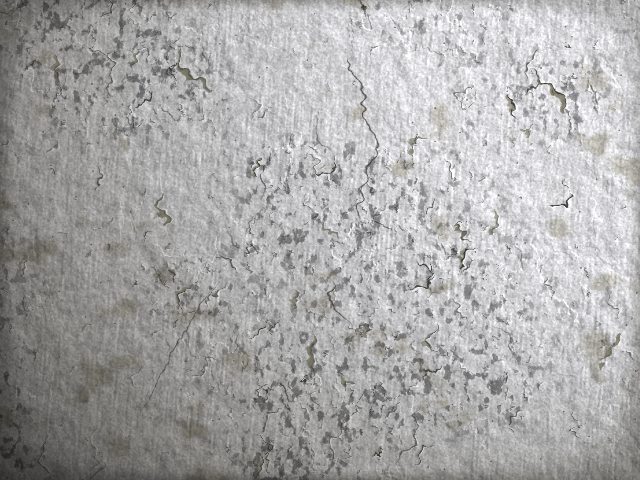
This texture is drawn by a Shadertoy shader. Its source:

```glsl
// Weathered pale wall paint with brush marks, blisters, peeling edges and hairline cracks.
#define LIGHT_DIR vec2(0.85, 0.5)
#define RELIEF_STEP 0.003
#define LUMP_HEIGHT 1.15
#define BRUSH_HEIGHT 0.11
#define FLAKE_HEIGHT 0.34
#define CRACK_WIDTH 0.0025
#define CRACK_COLOR vec3(0.14, 0.14, 0.12)
#define BARE_COLOR vec3(0.42, 0.41, 0.32)
#define STAIN_COLOR vec3(0.85, 0.84, 0.79)
#define GRAIN 0.15

float hash(vec2 p) {
    vec3 q = fract(p.xyx * 0.1031);
    q += dot(q, q.yzx + 33.33);
    return fract((q.x + q.y) * q.z);
}

float noise(vec2 p) {
    vec2 i = floor(p), f = fract(p);
    f = f * f * (3.0 - 2.0 * f);
    return mix(mix(hash(i), hash(i + vec2(1, 0)), f.x),
               mix(hash(i + vec2(0, 1)), hash(i + vec2(1, 1)), f.x), f.y);
}

float fbm(vec2 p) {
    float sum = 0.0, amp = 0.52;
    for (int i = 0; i < 5; i++) {
        sum += amp * noise(p);
        p = mat2(1.6, 1.2, -1.2, 1.6) * p + 17.3;
        amp *= 0.5;
    }
    return sum;
}

// Where damage gathers: the upper left, the middle and random clumps.
float damage(vec2 p) {
    vec2 corner = p - vec2(0.15, 0.88), middle = (p - vec2(0.72, 0.55)) * vec2(1.6, 0.8);
    float bias = exp(-9.0 * dot(corner, corner)) + 0.7 * exp(-14.0 * dot(middle, middle));
    return smoothstep(0.38, 0.75, 0.9 * noise(p * 5.0 + 5.0) + 0.28 * bias);
}

// Paint surface: soft lumps, near-vertical brush marks, raised flake edges.
float height(vec2 p) {
    float x = p.x - 0.07 * p.y + 0.004 * noise(p * 14.0);
    float brush = noise(vec2(x * 210.0, p.y * 24.0)) + 0.6 * noise(vec2(x * 130.0, p.y * 33.0));
    brush *= 0.5 + noise(p * 12.0 + 90.0);
    float flakes = smoothstep(0.50, 0.525, fbm(p * vec2(19.0, 14.0) + 40.0));
    float patches = smoothstep(0.45, 0.7, noise(p * 11.0 + 60.0)) * (0.3 + 0.7 * damage(p));
    return LUMP_HEIGHT * fbm(p * 28.0) + BRUSH_HEIGHT * brush + FLAKE_HEIGHT * flakes * patches;
}

// Scattered ragged tears, one per cell at most: x = dark crack, y = lit lip, z = bare wall.
vec3 tears(vec2 p, float cells, float share, float seed) {
    vec3 marks = vec3(0);
    vec2 home = floor(p * cells);
    float soft = 0.7 / iResolution.y;
    for (int k = 0; k < 9; k++) {
        vec2 cell = home + vec2(k % 3, k / 3) - 1.0;
        vec2 id = cell + seed;
        vec2 center = cell + 0.2 + 0.6 * vec2(hash(id + 3.1), hash(id + 7.7));
        if (hash(id) > share * (0.12 + damage(center / cells))) continue;
        float angle = 1.9 * (hash(id + 11.3) - 0.5);
        vec2 q = p * cells - center;
        q = mat2(cos(angle), sin(angle), -sin(angle), cos(angle)) * q;
        float t = q.y / mix(0.14, 0.46, hash(id + 19.0));
        if (abs(t) > 1.0) continue;
        float phase = 40.0 * hash(id + 23.0);
        float bend = 0.6 * (hash(id + 29.0) - 0.5) * t * t
                   + 0.05 * sin(4.0 * t + phase) + 0.025 * sin(11.0 * t + 2.0 * phase);
        float s = (q.x - bend) / cells;
        float taper = 1.0 - t * t;
        float strength = mix(0.35, 1.0, hash(id + 37.0));
        float w = CRACK_WIDTH * taper * (0.1 + 1.1 * noise(vec2(t * 7.0, phase)));
        float dark = smoothstep(w + soft, w - soft, abs(s)) * smoothstep(0.0, 0.4, taper);
        float shadow = 0.28 * taper * smoothstep(-0.009, 0.0, s) * smoothstep(soft, -soft, s);
        float lip = exp(-pow((s - 0.004) / 0.0018, 2.0)) * taper;
        float gap = 0.016 * taper * noise(vec2(t * 4.0, phase + 9.0)) * step(0.75, hash(id + 31.0));
        float bare = smoothstep(-gap - soft, -gap + soft, s) * smoothstep(soft, -soft, s);
        marks = max(marks, vec3(max(dark, shadow) * strength, lip, bare * step(0.003, gap)));
    }
    return marks;
}

// Thin line along an x (or y) offset, interrupted by noise.
float hairline(float offset, float along, float width) {
    float soft = 1.0 / iResolution.y;
    return smoothstep(width + soft, width - soft, abs(offset))
         * smoothstep(0.28, 0.5, noise(vec2(along * 19.0, 3.0)));
}

void mainImage(out vec4 fragColor, in vec2 fragCoord) {
    vec2 u = fragCoord / iResolution.xy;
    vec2 p = fragCoord / iResolution.y;

    // Uneven light: brighter to the upper right, falling off at the borders.
    vec2 v = u - vec2(0.58, 0.6);
    vec2 border = u * (1.0 - u);
    float tone = 0.49 + 0.36 * u.x + 0.19 * u.y;
    tone *= 1.0 - 0.75 * pow(dot(v, v), 1.5);
    tone *= mix(0.72, 1.0, smoothstep(-0.002, 0.006, border.x * border.y));
    tone = min(tone, 0.87);
    vec3 color = tone * mix(vec3(1.01, 1.0, 0.975), vec3(0.995, 0.995, 1.01), smoothstep(0.45, 0.85, tone));

    // Embossed paint, faint grime, speckled scuffs and fine grain.
    float relief = height(p) - height(p + RELIEF_STEP * LIGHT_DIR);
    color *= 1.0 + 1.25 * clamp(relief, -0.34, 0.15);
    color *= mix(vec3(1), STAIN_COLOR, smoothstep(0.64, 0.8, fbm(p * vec2(12.0, 17.0) + 80.0)));
    color *= 1.0 - 0.3 * (0.25 + damage(p)) * smoothstep(0.57, 0.72, fbm(p * vec2(75.0, 60.0) + 20.0));
    color *= 1.0 + GRAIN * (noise(p * 350.0) + 0.7 * noise(p * 220.0 + 7.0) - 0.85);

    // Peeling tears at four sizes.
    vec2 jag = p + 0.014 * (vec2(fbm(p * 42.0), fbm(p * 42.0 + 50.0)) - 0.5)
                 + 0.006 * (vec2(noise(p * 110.0), noise(p * 110.0 + 30.0)) - 0.5);
    vec3 marks = tears(jag, 6.5, 0.55, 13.0);
    marks = max(marks, tears(jag, 12.0, 0.5, 71.0) * vec3(0.95, 0.95, 0.8));
    marks = max(marks, tears(jag, 24.0, 0.42, 137.0) * vec3(0.75, 0.7, 0.0));
    marks = max(marks, tears(jag, 42.0, 0.38, 211.0) * vec3(0.6, 0.5, 0.0));

    // A meandering central seam, a slanted hairline and a faint level scratch.
    float meander = 0.71 + 0.28 * (fbm(vec2(p.y * 5.0, 8.0)) - 0.5);
    float seam = hairline(jag.x - meander, p.y, 0.0014) * smoothstep(0.3, 0.36, p.y) * smoothstep(0.92, 0.86, p.y);
    float slant = hairline(jag.x - 0.19 - 0.66 * p.y - 0.012 * sin(14.0 * p.y), p.y, 0.001) * smoothstep(0.44, 0.38, p.y);
    float scratch = hairline(jag.y - 0.24 + 0.02 * p.x, p.x, 0.0005);
    float dark = max(max(marks.x, 0.85 * seam), max(0.7 * slant, 0.2 * scratch));

    // Small dark pits.
    vec2 pit = floor(p * 60.0);
    vec2 nook = fract(p * 60.0) - 0.3 - 0.4 * vec2(hash(pit + 5.0), hash(pit + 9.0));
    dark = max(dark, 0.6 * step(0.97, hash(pit + 2.0)) * smoothstep(0.16, 0.04, length(nook)));

    color = mix(color, BARE_COLOR * (0.5 + 0.7 * tone), 0.75 * marks.z);
    color *= 1.0 + 0.15 * marks.y;
    color = mix(color, CRACK_COLOR, 0.9 * dark);
    fragColor = vec4(clamp(color, 0.0, 1.0), 1.0);
}
```
